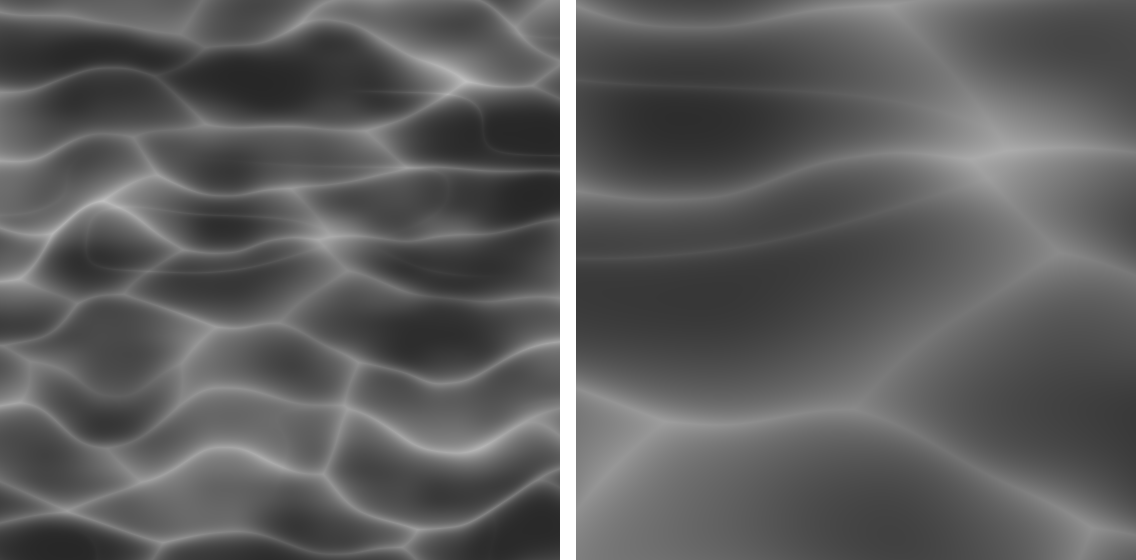
Left, the full canvas; right, a detail of the centre.
A WebGL 1 fragment shader for this texture:

```glsl
precision highp float;
uniform vec2 u_resolution;

const vec2 CELL_COUNT = vec2(3.0, 8.0);   // flat, staggered cells
const float COLUMN_WIDTH = 0.9;           // column pitch relative to row pitch
const float JITTER = 0.62;
const vec2 WARP = vec2(0.5, 0.75);
const float HALO_WIDTH = 0.36;
const float RIDGE_WIDTH = 0.10;
const float BASE_TONE = 0.135;
const float HALO_GAIN = 0.40;
const float RIDGE_GAIN = 0.30;
const float CELL_GAIN = 0.22;
const float CLOUD_GAIN = 0.44;
const float CREASE_GAIN = 0.09;
const float DARKEST = 0.14;

float hash(vec2 p) {
  vec3 q = fract(vec3(p.xyx) * 0.1031);
  q += dot(q, q.yzx + 33.33);
  return fract((q.x + q.y) * q.z);
}

float noise(vec2 p) {
  vec2 i = floor(p);
  vec2 f = fract(p);
  f = f * f * f * (f * (f * 6.0 - 15.0) + 10.0);
  float low = mix(hash(i), hash(i + vec2(1.0, 0.0)), f.x);
  float high = mix(hash(i + vec2(0.0, 1.0)), hash(i + vec2(1.0, 1.0)), f.x);
  return mix(low, high, f.y);
}

// Returns halo, ridge and blended cell tone. All sites contribute by
// distance, so tones stay continuous while the borders keep a crest.
vec3 cells(vec2 p) {
  vec2 home = floor(p);
  float nearest = 100.0;
  float haloSum = 0.0;
  float ridgeSum = 0.0;
  float toneSum = 0.0;
  for (int x = -2; x <= 2; x++) {
    for (int y = -2; y <= 2; y++) {
      vec2 id = home + vec2(float(x), float(y));
      vec2 jitter = vec2(hash(id + 17.0), hash(id + 71.0)) - 0.5;
      vec2 site = id + 0.5 + jitter * JITTER;
      site.y += 0.5 * mod(id.x, 2.0) - 0.25;
      vec2 offset = (site - p) * vec2(COLUMN_WIDTH, 1.0);
      float d = dot(offset, offset);
      float weight = exp(-d / HALO_WIDTH);
      nearest = min(nearest, d);
      haloSum += weight;
      ridgeSum += exp(-d / RIDGE_WIDTH);
      toneSum += weight * (hash(id + 131.0) - 0.5);
    }
  }
  float halo = 1.0 - exp(-nearest / HALO_WIDTH) / haloSum;
  float ridge = 1.0 - exp(-nearest / RIDGE_WIDTH) / max(ridgeSum, 1e-30);
  return vec3(halo, ridge, toneSum / haloSum);
}

void main() {
  vec2 uv = gl_FragCoord.xy / u_resolution;

  // Bend the cell borders into slow waves
  vec2 bend = vec2(noise(uv * vec2(4.0, 6.0) + 9.0),
                   noise(uv * vec2(5.0, 4.0) + 23.0)) - 0.5;
  vec2 p = uv * CELL_COUNT + bend * WARP + 20.0;
  p.y += 0.16 * (noise(uv * vec2(10.0, 7.0) + 41.0) - 0.5);
  vec3 cell = cells(p);

  // Soft dark and light patches
  float cloud = 0.75 * noise(uv * vec2(5.0, 8.0) + 57.0)
              + 0.25 * noise(uv * vec2(10.0, 17.0) + 83.0) - 0.5;

  // Faint secondary creases, visible only in places
  float level = noise(uv * vec2(3.0, 9.0) + bend * 0.4 + 101.0) - 0.5;
  float crease = exp(-abs(level) / 0.06)
               * smoothstep(0.4, 0.8, noise(uv * vec2(4.0, 5.0) + 127.0));

  float strength = mix(0.45, 1.2, noise(uv * vec2(4.0, 7.0) + 149.0));
  float tone = BASE_TONE + HALO_GAIN * cell.x
             + RIDGE_GAIN * strength * cell.y
             + CELL_GAIN * cell.z + CLOUD_GAIN * cloud
             + CREASE_GAIN * crease;

  // Round off the deepest shadows
  float above = tone - DARKEST;
  tone = DARKEST + 0.5 * (above + sqrt(above * above + 0.004));
  gl_FragColor = vec4(vec3(min(tone, 0.84)), 1.0);
}
```
